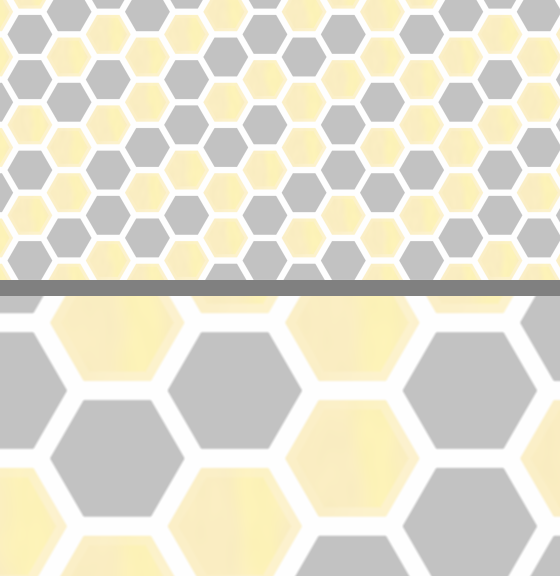
Top: the whole. Bottom: its middle third, enlarged.
Give the GLSL for this pattern, as a WebGL 1 fragment shader.

```glsl
precision highp float;

uniform vec2 u_resolution;

const float ROWS = 6.19;                   // cells down the canvas height
const vec2 ORIGIN = vec2(0.661, -0.24);    // centre of the first cell, from the top left
const vec2 LATTICE = vec2(1.7320508, 1.0); // step between cells of one sublattice
const float APOTHEM = 0.43;
const float ROUNDING = 0.025;

const vec3 GAP = vec3(0.995);
const vec3 GREY = vec3(0.76);
const vec3 CREAM = vec3(0.98, 0.93, 0.76);
const vec3 YELLOW = vec3(0.99, 0.95, 0.72);
const vec3 PALE = vec3(0.99, 0.95, 0.82);

vec2 hashGradient(vec2 p) {
  float angle = 6.2831853 * fract(sin(dot(p, vec2(127.1, 311.7))) * 4375.85);
  return vec2(cos(angle), sin(angle));
}

float gradientNoise(vec2 p) {
  vec2 i = floor(p);
  vec2 f = p - i;
  vec2 u = f * f * (3.0 - 2.0 * f);
  float a = dot(hashGradient(i), f);
  float b = dot(hashGradient(i + vec2(1.0, 0.0)), f - vec2(1.0, 0.0));
  float c = dot(hashGradient(i + vec2(0.0, 1.0)), f - vec2(0.0, 1.0));
  float d = dot(hashGradient(i + 1.0), f - 1.0);
  return mix(mix(a, b, u.x), mix(c, d, u.x), u.y);
}

// Signed distance to a hexagon with flat top and bottom
float hexagon(vec2 p, float apothem) {
  const vec3 k = vec3(-0.8660254, 0.5, 0.5773503);
  p = abs(p);
  p -= 2.0 * min(dot(k.xy, p), 0.0) * k.xy;
  p -= vec2(clamp(p.x, -k.z * apothem, k.z * apothem), apothem);
  return length(p) * sign(p.y);
}

// Nearest cell of one sublattice: xy is the index, zw the local position
vec4 nearestCell(vec2 p, vec2 offset) {
  vec2 index = floor((p - offset) / LATTICE + 0.5);
  return vec4(index, p - offset - index * LATTICE);
}

// True for two rows of every five, drifting down by three per column pair
bool inPair(vec2 index, float shift) {
  float phase = floor(mod(index.y - 3.0 * index.x - shift + 0.5, 5.0));
  return phase == 0.0 || phase == 2.0;
}

bool isGrey(vec2 index, bool oddColumn) {
  if (oddColumn) return inPair(index, 0.0);
  bool strayYellow = distance(index, vec2(5.0, 2.0)) < 0.5;
  return !inPair(index, 3.0) && !strayYellow;
}

// Cream cell with a soft bright facet on the right and a paler rim
vec3 yellowCell(vec2 local, vec2 p, float dist) {
  float wobble = gradientNoise(p * 2.3);
  float x = local.x + 0.12 * wobble - 0.10 * local.y;
  float facet = smoothstep(-0.06, 0.16, x) * (1.0 - smoothstep(0.27, 0.46, x));
  vec3 color = mix(CREAM, YELLOW, facet);
  color += 0.008 * gradientNoise(p * vec2(9.0, 4.0));
  float rim = smoothstep(-0.085, -0.055, dist);
  float side = 0.35 + 0.45 * smoothstep(-0.2, 0.35, local.x + 0.4 * local.y);
  return mix(color, PALE, rim * side);
}

void main() {
  // Canvas units: one cell pitch, y downwards
  vec2 canvas = vec2(gl_FragCoord.x, u_resolution.y - gl_FragCoord.y);
  vec2 p = canvas / u_resolution.y * ROWS - ORIGIN;
  float edge = max(0.7 * ROWS / u_resolution.y, 0.014);

  // Choose the closer of the two interleaved sublattices
  vec4 even = nearestCell(p, vec2(0.0));
  vec4 odd = nearestCell(p, 0.5 * LATTICE);
  bool oddColumn = dot(odd.zw, odd.zw) < dot(even.zw, even.zw);
  vec4 cell = even;
  if (oddColumn) cell = odd;

  // Fill the cell and leave the white gap
  float dist = hexagon(cell.zw, APOTHEM - ROUNDING) - ROUNDING;
  vec3 fill = yellowCell(cell.zw, p, dist);
  if (isGrey(cell.xy, oddColumn)) fill = GREY;
  float cover = 1.0 - smoothstep(-edge, edge, dist);
  gl_FragColor = vec4(mix(GAP, fill, cover), 1.0);
}
```
